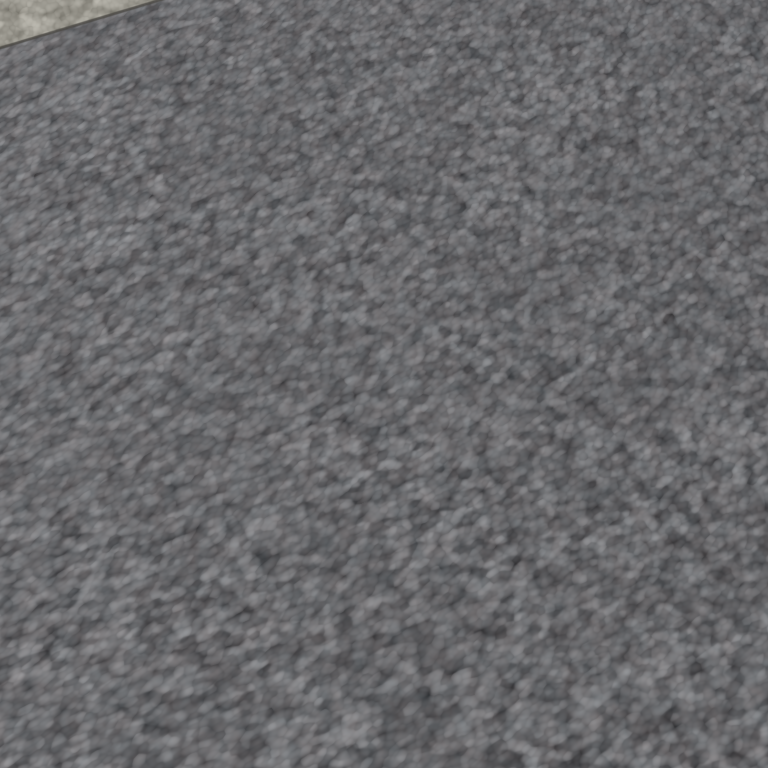
Reproduce this texture procedurally as a three.js fragment shader.

```glsl
#define GRAIN_SIZE vec2(0.0205, 0.0120)
#define FINE_SIZE vec2(0.0112, 0.0075)
#define GRAIN_ANGLE 0.45
#define FINE_ANGLE 0.68
#define GRAIN_CONTRAST 0.165
#define FINE_CONTRAST 0.115
#define SOFTNESS 6.0
#define PERSPECTIVE 0.4
#define ASPHALT vec3(0.416, 0.416, 0.426)
#define KERB vec3(0.62, 0.61, 0.575)
#define JOINT vec3(0.29, 0.28, 0.26)

varying vec2 vUv;

vec3 hash3(vec2 p) {
  vec3 q = vec3(dot(p, vec2(127.1, 311.7)), dot(p, vec2(269.5, 183.3)), dot(p, vec2(419.2, 371.9)));
  return fract(sin(q) * 43758.5453);
}

vec2 rotate(vec2 p, float angle) {
  float c = cos(angle), s = sin(angle);
  return vec2(c * p.x + s * p.y, c * p.y - s * p.x);
}

// Soft cellular noise: blended stone tones, darker in the gaps, centred on zero
float stones(vec2 p) {
  vec2 cell = floor(p), local = fract(p);
  float tone = 0.0, total = 0.0;
  for (int j = -1; j <= 1; j++) {
    for (int i = -1; i <= 1; i++) {
      vec2 offset = vec2(float(i), float(j));
      vec3 rnd = hash3(cell + offset);
      vec2 toStone = offset + rnd.xy - local;
      float weight = exp(-SOFTNESS * dot(toStone, toStone));
      tone += rnd.z * weight;
      total += weight;
    }
  }
  float gap = -log(total + 1e-5) / SOFTNESS;
  return tone / total - 0.5 + 0.7 * (0.14 - gap);
}

// Broad uneven wear from layered sines
float wear(vec2 p) {
  float sum = 0.0, amplitude = 0.5;
  for (int i = 0; i < 4; i++) {
    p = rotate(p, 1.1) * 1.7 + 2.3;
    sum += amplitude * sin(p.x + 1.5 * sin(p.y)) * sin(p.y * 0.8 + sin(p.x * 0.7));
    amplitude *= 0.75;
  }
  return sum;
}

// Grains shrink evenly towards the far edge
vec2 roadPlane(vec2 uv) {
  float nearness = 1.0 - PERSPECTIVE * uv.y;
  return vec2((uv.x - 0.5) / nearness, -log(nearness) / PERSPECTIVE);
}

vec3 asphalt(vec2 uv) {
  vec2 road = roadPlane(uv);
  float coarse = stones(rotate(road, GRAIN_ANGLE) / GRAIN_SIZE);
  float fine = stones(rotate(road, FINE_ANGLE) / FINE_SIZE + 37.0);
  float patches = wear(rotate(road, GRAIN_ANGLE) * vec2(4.0, 7.0));
  float relief = GRAIN_CONTRAST * coarse + FINE_CONTRAST * fine;
  relief *= mix(1.1, 0.85, uv.y) * (1.0 + 0.2 * patches);
  float light = relief + 0.016 * patches + 0.02 * (0.5 - uv.x);
  vec3 tint = vec3(0.008, -0.003, -0.006) * wear(road * 40.0);
  return ASPHALT + light + tint;
}

vec3 kerb(vec2 uv) {
  float speckle = stones(rotate(uv, 0.3) / vec2(0.014, 0.010));
  float grit = stones(uv / 0.006 + 11.0);
  return KERB + 0.17 * speckle + 0.09 * grit;
}

void main() {
  // Signed distance to the kerb line, positive on the kerb
  float edge = (vUv.y - 0.9375 - 0.3 * vUv.x) * 0.958;
  vec3 color = mix(asphalt(vUv), kerb(vUv), smoothstep(-0.001, 0.002, edge));
  float joint = 1.0 - smoothstep(0.0005, 0.003, abs(edge));
  color = mix(color, JOINT, 0.75 * joint);
  gl_FragColor = vec4(color, 1.0);
}
```
